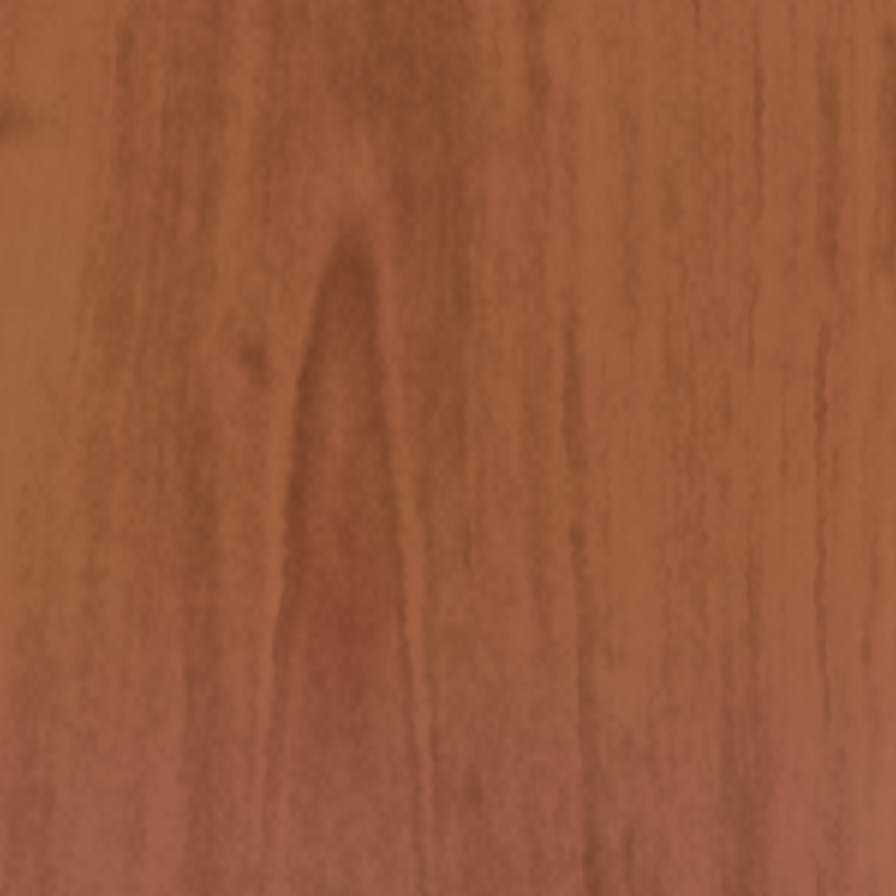
A three.js fragment shader for this texture:

```glsl
// Reddish-brown wood board with straight grain and one pointed cathedral arch.
varying vec2 vUv;

float hash(vec2 p) {
  vec3 q = fract(vec3(p.xyx) * 0.1031);
  q += dot(q, q.yzx + 33.33);
  return fract((q.x + q.y) * q.z);
}

float noise(vec2 p) {
  vec2 i = floor(p), f = fract(p);
  f = f * f * (3.0 - 2.0 * f);
  return mix(mix(hash(i), hash(i + vec2(1.0, 0.0)), f.x),
             mix(hash(i + vec2(0.0, 1.0)), hash(i + 1.0), f.x), f.y);
}

// Noise centred on zero
float wave(vec2 p) { return noise(p) - 0.5; }

// Soft elliptical spot
float spot(vec2 p, vec2 centre, vec2 radius) {
  vec2 d = (p - centre) / radius;
  return exp(-dot(d, d));
}

// Long streaks at several widths, broken into short dashes at the finest
float grain(vec2 g) {
  float tone = 0.28 * wave(vec2(g.x * 11.0, g.y * 0.9 + 3.0));
  tone += 0.32 * wave(vec2(g.x * 29.0 + 7.0, g.y * 1.3));
  tone += 0.24 * wave(vec2(g.x * 67.0 + 19.0, g.y * 2.6));
  tone += 0.17 * wave(vec2(g.x * 115.0 + 41.0, g.y * 13.0));
  return tone;
}

// Thin dark pores that fade in and out along their length
float pores(vec2 g) {
  float line = smoothstep(0.64, 0.92, noise(vec2(g.x * 58.0 + 31.0, g.y * 0.8)));
  return line * smoothstep(0.1, 0.9, noise(vec2(g.x * 40.0, g.y * 18.0)));
}

void main() {
  vec2 p = vUv;
  vec2 wobble = vec2(wave(p * vec2(9.0, 14.0)), wave(p * 75.0 + 9.0));
  float axis = 0.383 + 0.014 * smoothstep(0.5, 0.85, p.y);
  float q = p.x - axis + 0.005 * wobble.x + 0.006 * wobble.y;

  // Grain fans out downwards around the arch and runs straight at the far right
  float fan = 0.27 * (1.0 - p.y) * (1.0 - smoothstep(0.2, 0.5, q));
  vec2 g = vec2(q / (1.0 + fan) + 0.5, p.y);
  float streaks = grain(g);

  // Parabolic arch: level is positive inside, negative outside
  float level = 0.76 - p.y - q * q * 80.0 + 0.03 * wobble.x;
  float reach = level / (1.0 + 10.0 * abs(q));
  float inside = smoothstep(-0.04, 0.05, reach);
  float rim = smoothstep(-0.14, -0.05, reach) * (1.0 - inside);

  // Straight-grained wood outside
  float tone = 0.66 + streaks - 0.34 * pores(g);
  tone += 0.06 * smoothstep(0.6, 0.75, p.x);
  tone += 0.06 * (1.0 - smoothstep(0.03, 0.2, p.x));
  tone -= 0.22 * spot(p, vec2(0.36, 0.98), vec2(0.13, 0.17));
  tone -= 0.13 * spot(p, vec2(0.50, 0.82), vec2(0.07, 0.30));

  // Fine crowded lines near the right edge
  float fine = wave(vec2(p.x * 105.0, p.y * 1.8));
  tone += 0.26 * fine * smoothstep(0.68, 0.92, p.x);

  // Dark heart inside the arch, with a fainter nested arch
  float heart = 0.40 + 0.6 * streaks + 0.22 * wave(vec2(level * 9.0, q * 16.0));
  heart -= 0.22 * spot(p, vec2(0.378, 0.69), vec2(0.06, 0.08));
  heart -= 0.20 * spot(p, vec2(0.335, 0.56), vec2(0.02, 0.14));
  heart += 0.14 * spot(p, vec2(0.38, 0.55), vec2(0.025, 0.09));
  float nested = level - 0.30 + 0.12 * wobble.x;
  heart += 0.09 * smoothstep(-0.14, 0.0, nested) * (1.0 - smoothstep(0.0, 0.16, nested));
  float core = spot(p, vec2(0.38, 0.33), vec2(0.055, 0.10));
  heart -= 0.11 * core;
  heart += 0.17 * (1.0 - smoothstep(0.0, 0.28, p.y));
  tone = mix(tone, heart, inside);

  // Pale rim, patchy along the legs, broadest at the tip
  float rimLight = q > 0.0 ? 0.17 : 0.07;
  tone += rim * rimLight * (0.3 + 1.1 * noise(vec2(q * 20.0, p.y * 11.0)));
  tone += 0.15 * spot(p, vec2(0.395, 0.81), vec2(0.028, 0.045));

  // Shaded band and short slanted knot beside the left leg
  float band = smoothstep(0.20, 0.225, p.x + 0.03 * p.y) * (1.0 - smoothstep(0.27, 0.31, p.x));
  tone -= 0.17 * band * (1.0 - smoothstep(0.48, 0.64, p.y)) * (1.0 - inside);
  vec2 knot = vec2(p.x + 0.5 * (p.y - 0.61), p.y);
  tone -= 0.36 * spot(knot, vec2(0.275, 0.605), vec2(0.018, 0.035));

  // Pale block under a dark smudge at the left edge
  float block = (1.0 - smoothstep(0.08, 0.105, p.x)) * (1.0 - smoothstep(0.825, 0.84, p.y));
  tone += 0.12 * block * smoothstep(0.3, 0.8, p.y);
  tone -= 0.42 * spot(p, vec2(0.0, 0.865), vec2(0.05, 0.025));

  // Surface mottling, with the brightest tones held back
  tone += 0.13 * wave(p * vec2(70.0, 45.0)) + 0.18 * wave(p * vec2(150.0, 110.0));
  tone += 0.10 * wave(p * vec2(5.0, 4.0) + 11.0);
  tone = 0.62 + 1.15 * (tone - 0.61);
  tone -= 0.55 * max(tone - 0.78, 0.0);

  vec3 darkWood = vec3(0.475, 0.262, 0.150);
  vec3 lightWood = vec3(0.650, 0.400, 0.268);
  vec3 color = mix(darkWood, lightWood, clamp(tone, -0.1, 1.1));

  // Pink cast towards the bottom, olive at the left, red in the heart
  color += vec3(0.0, 0.005, 0.036) * (1.0 - smoothstep(0.0, 0.45, p.y));
  color += vec3(-0.010, 0.012, -0.006) * spot(p, vec2(0.02, 0.58), vec2(0.09, 0.25));
  color += vec3(0.012, -0.012, 0.0) * core;
  color += vec3(0.010, -0.008, 0.006) * wave(p * vec2(16.0, 9.0) + 5.0);
  gl_FragColor = vec4(color, 1.0);
}
```
